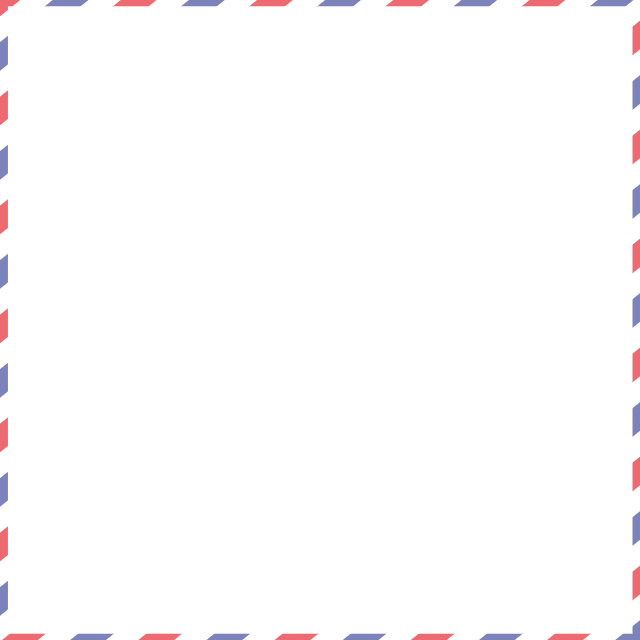
This pattern is drawn by a Shadertoy shader. Its source:

```glsl
// White letter sheet framed by a thin airmail border of slanted red and blue stripes.

// Antialiased inside test: distance is negative inside the shape
float coverage(float distance, float pixel) {
    return clamp(0.5 - distance / pixel, 0.0, 1.0);
}

// Distance to the sheet's edge band, thinner at top and bottom than at the sides
float frameDistance(vec2 uv) {
    float sides = min(uv.x - 0.0124, 0.9883 - uv.x);
    float ends = min(uv.y - 0.0098, 0.9902 - uv.y);
    return min(sides, ends);
}

void mainImage(out vec4 fragColor, in vec2 fragCoord) {
    vec2 uv = fragCoord / iResolution.xy;
    float pixel = 1.0 / min(iResolution.x, iResolution.y);

    // One diagonal runs through the whole frame, so all four sides share it
    vec2 slant = vec2(1.0, -1.25);
    float pitch = 0.10645;
    float phase = (dot(uv, slant) + 1.25 + 0.0242) / pitch;

    // Distance to the nearest stripe, measured across its slanted edges
    float halfWidth = 0.263;
    float across = fract(phase - halfWidth + 0.5) - 0.5;
    float stripe = (abs(across) - halfWidth) * pitch / length(slant);

    // Stripes alternate red and blue
    float index = floor(phase - halfWidth + 0.5);
    vec3 red = vec3(0.93, 0.415, 0.445);
    vec3 blue = vec3(0.485, 0.51, 0.73);
    vec3 ink = mix(red, blue, mod(index, 2.0));

    float mask = coverage(stripe, pixel) * coverage(frameDistance(uv), pixel);
    fragColor = vec4(mix(vec3(1.0), ink, mask), 1.0);
}
```
